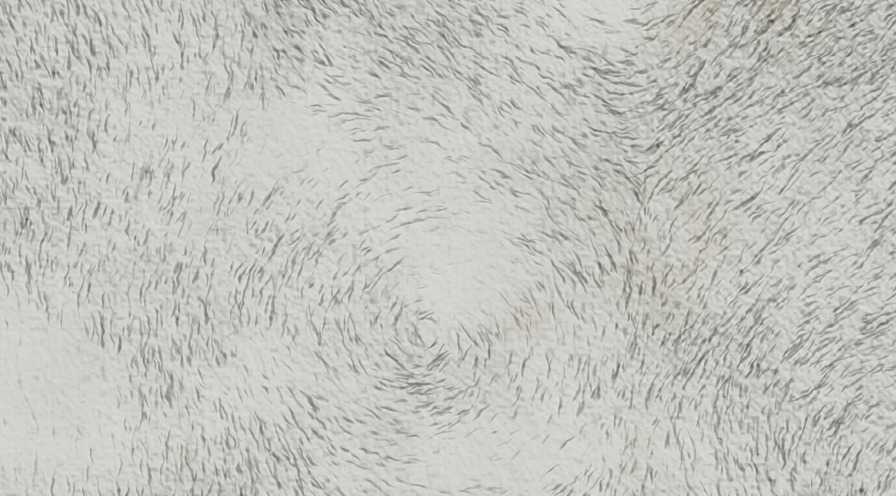
Give the GLSL for this texture, as a Shadertoy shader.

```glsl
// Pale rough plaster wall, scored by short curved trowel scratches.

vec4 hash4(vec2 p) {
    vec4 q = fract(p.xyxy * vec4(0.1031, 0.1030, 0.0973, 0.1099));
    q += dot(q, q.wzxy + 33.33);
    return fract((q.xxyz + q.yzzw) * q.zywx);
}

float noise(vec2 p) {
    vec2 i = floor(p), f = fract(p);
    f = f * f * (3.0 - 2.0 * f);
    return mix(mix(hash4(i).x, hash4(i + vec2(1, 0)).x, f.x),
               mix(hash4(i + vec2(0, 1)).x, hash4(i + 1.0).x, f.x), f.y);
}

float fbm(vec2 p) {
    float sum = 0.0, amp = 0.5;
    for (int i = 0; i < 4; i++) {
        sum += amp * noise(p);
        p = mat2(1.6, 1.2, -1.2, 1.6) * p + 7.3;
        amp *= 0.5;
    }
    return sum / 0.94;
}

float blob(vec2 p, vec2 center, vec2 radius) {
    vec2 d = (p - center) / radius;
    return exp(-dot(d, d));
}

// Undirected axis as a doubled angle, so that directions blend cleanly
vec2 axis(float a) { return vec2(cos(2.0 * a), sin(2.0 * a)); }

// Trowel direction: swirl in the middle, upright left, slanted right
float flowAngle(vec2 p) {
    vec2 d = p - vec2(0.86, 0.33);
    vec2 v = axis(atan(d.y, d.x) + 1.571) * exp(-dot(d, d) * 4.5);
    v += axis(1.70) * smoothstep(0.68, 0.25, p.x);
    v += axis(2.45) * 1.3 * blob(p, vec2(0.88, 1.05), vec2(0.34, 0.28));
    v += axis(0.65) * 0.8 * smoothstep(1.1, 1.55, p.x);
    v += axis(1.75) * 1.8 * blob(p, vec2(1.52, 0.04), vec2(0.25, 0.14));
    return 0.5 * atan(v.y, v.x) + (noise(p * 4.0) - 0.5) * 0.7;
}

// How strongly the surface is scored; smooth patches are near zero
float roughness(vec2 p) {
    float r = 0.32 + 0.9 * (fbm(p * 3.5 + 4.0) - 0.5);
    r += 0.33 * smoothstep(0.55, 0.15, p.x) * smoothstep(0.1, 0.5, p.y);
    r += 0.36 * smoothstep(1.0, 1.4, p.x);
    r += 0.35 * blob(p, vec2(0.85, 1.0), vec2(0.3, 0.17));
    r -= 0.55 * blob(p, vec2(0.10, 0.18), vec2(0.17, 0.2));
    r -= 0.45 * blob(p, vec2(0.92, 0.42), vec2(0.12, 0.11));
    r -= 0.40 * blob(p, vec2(0.58, 0.72), vec2(0.17, 0.12));
    r -= 0.55 * blob(p, vec2(1.26, 0.98), vec2(0.13, 0.07));
    r -= 0.40 * blob(p, vec2(1.15, 0.08), vec2(0.3, 0.09));
    return clamp(r, 0.04, 1.0);
}

// One layer of scratches: x is shadow, y is the lit rim beside it
vec2 scratches(vec2 p, float size, float seed, float density, float px) {
    vec2 result = vec2(0.0), id = floor(p / size);
    for (int y = -1; y <= 1; y++)
    for (int x = -1; x <= 1; x++) {
        vec2 cell = id + vec2(x, y);
        vec4 h = hash4(cell + seed);
        vec4 k = hash4(cell + seed + 57.0);
        vec2 c = (cell + h.xy) * size;
        float a = flowAngle(c) + (h.z - 0.5) * 0.55;
        vec2 dir = vec2(cos(a), sin(a)), normal = vec2(-dir.y, dir.x);
        vec2 q = vec2(dot(p - c, dir), dot(p - c, normal));
        q.y += (k.x - 0.5) * 0.7 * q.x * q.x / size;
        float t = q.x / (size * mix(0.3, 0.9, h.w));
        float taper = max(0.0, 1.0 - t * t);
        float width = mix(0.0013, 0.0032, k.y) * (0.4 + 0.6 * taper);
        float lit = dot(normal, vec2(0.6, 0.8)) > 0.0 ? -1.0 : 1.0;
        float edge = 0.6 * px + 0.0006;
        float groove = smoothstep(width + edge, width - edge, abs(q.y));
        float rim = smoothstep(width + edge, width - edge, abs(q.y - lit * 0.0045));
        float present = smoothstep(-0.1, 0.15, density - k.z) * taper * mix(0.5, 1.1, k.w);
        result += vec2(groove, rim) * present;
    }
    return result;
}

void mainImage(out vec4 fragColor, in vec2 fragCoord) {
    vec2 p = fragCoord / iResolution.y;
    float px = 1.0 / iResolution.y;
    float rough = roughness(p);

    // Scratches, long and sparse to short and dense, with ragged edges
    vec2 ragged = p + 0.005 * (vec2(noise(p * 75.0), noise(p * 75.0 + 31.0)) - 0.5);
    vec2 marks = vec2(0.0);
    for (int i = 0; i < 7; i++) {
        float size = mix(0.085, 0.026, sqrt(float(i) / 6.0));
        marks += scratches(ragged, size, float(i) * 113.0 + 11.0, rough, px);
    }
    marks *= smoothstep(0.1, 0.55, noise(p * 48.0 + 9.0));
    marks = 1.0 - exp(-marks);

    // Sandy grain lit from the upper right
    vec2 toLight = vec2(0.0022, 0.003);
    float grain = noise(p * 135.0) - noise((p + toLight) * 135.0);
    grain += 0.8 * (noise(p * 70.0 + 5.0) - noise((p + toLight) * 70.0 + 5.0));
    float pits = smoothstep(0.74, 0.92, noise(p * 95.0 + 17.0)) * (0.3 + rough);

    float value = 0.835 - 0.075 * rough + 0.07 * (fbm(p * 9.0) - 0.5);
    value += 0.14 * grain * (0.5 + rough) - 0.10 * pits;
    value += 0.07 * marks.y - 0.36 * marks.x;
    value = min(value, 0.81 + 0.5 * (value - 0.81));

    // Darker plaster is warmer; faint earthy stains
    vec3 color = value + vec3(0.0, 0.003, mix(-0.02, -0.004, smoothstep(0.77, 0.85, value)));
    float stain = blob(p, vec2(1.32, 0.52), vec2(0.11, 0.13));
    stain += blob(p, vec2(1.47, 0.96), vec2(0.14, 0.06));
    stain += blob(p, vec2(1.35, 0.04), vec2(0.09, 0.08));
    stain += 0.6 * blob(p, vec2(1.07, 0.35), vec2(0.08, 0.05));
    stain += 1.2 * blob(p, vec2(0.385, 0.11), vec2(0.012, 0.05));
    stain *= smoothstep(0.3, 0.7, fbm(p * 14.0 + 3.0));
    color -= stain * vec3(0.035, 0.055, 0.085);
    fragColor = vec4(clamp(color, 0.0, 1.0), 1.0);
}
```
